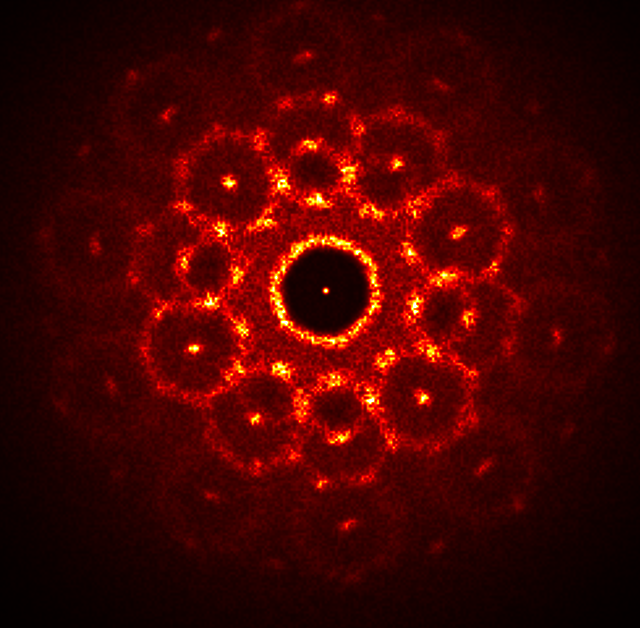
Give the GLSL for this pattern, as a Shadertoy shader.

```glsl
const float STEP = 0.6283185;     // a tenth of a turn
const float FIRST_AXIS = 0.419;
const vec2 CENTER = vec2(0.5092, 0.5371);

float hash(vec2 cell) {
    vec3 v = fract(vec3(cell.xyx) * 0.1031);
    v += dot(v, v.yzx + 33.33);
    return fract((v.x + v.y) * v.z);
}

float valueNoise(vec2 p) {
    vec2 cell = floor(p), f = fract(p);
    f = f * f * (3.0 - 2.0 * f);
    float low = mix(hash(cell), hash(cell + vec2(1, 0)), f.x);
    float high = mix(hash(cell + vec2(0, 1)), hash(cell + vec2(1, 1)), f.x);
    return mix(low, high, f.y);
}

float bell(float x, float width) {
    return exp(-x * x / (width * width));
}

vec2 axis(int k, float turn) {
    float drift[5] = float[5](-0.005, 0.022, -0.008, 0.0, 0.012);
    float a = FIRST_AXIS + STEP * float(k) + drift[k % 5] + turn;
    return vec2(cos(a), sin(a));
}

// Ten soft spots on a circle; size is (radial, tangential)
float spots(vec2 p, float radius, float turn, vec2 size, float strength[5]) {
    float sum = 0.0;
    for (int k = 0; k < 10; k++) {
        vec2 d = axis(k, turn);
        vec2 q = vec2(dot(p, d) - radius, dot(p, vec2(-d.y, d.x))) / size;
        sum += strength[k % 5] * exp(-dot(q, q));
    }
    return sum;
}

// Ten overlapping hoops, each centered on an axis
float hoops(vec2 p, float radius, float hoopRadius, float width, float strength[5]) {
    float sum = 0.0;
    for (int k = 0; k < 10; k++) {
        float d = length(p - radius * axis(k, 0.0)) - hoopRadius;
        sum += strength[k % 5] * bell(d, width);
    }
    return sum;
}

// Black, red, orange, yellow, white
vec3 heatColor(float heat) {
    return clamp(vec3(heat, heat - 1.0, (heat - 2.0) * 1.5), 0.0, 1.0);
}

void mainImage(out vec4 fragColor, in vec2 fragCoord) {
    vec2 p = fragCoord / iResolution.y;
    p -= vec2(CENTER.x * iResolution.x / iResolution.y, CENTER.y);
    float r = length(p);

    // Odd sines bend the lattice while keeping its half-turn symmetry
    vec2 w = p + 0.0022 * sin(p.yx * vec2(95.0, 83.0))
               + 0.0014 * sin(p.yx * 211.0 + p * 130.0);
    float clumps = valueNoise(p * 75.0 + 40.0);

    // Broad glow and the hoop lattice
    float heat = 0.40 * exp(-pow(r / 0.46, 2.6));
    heat += 0.13 * bell(r - 0.125, 0.05);
    float lattice = hoops(w, 0.230, 0.077, 0.012, float[5](0.24, 0.2, 0.14, 0.26, 0.14));
    lattice += hoops(w, 0.186, 0.046, 0.012, float[5](0.0, 0.12, 0.22, 0.0, 0.22));
    lattice += hoops(w, 0.375, 0.078, 0.018, float[5](0.05, 0.05, 0.06, 0.06, 0.06));
    heat += lattice * (0.5 + clumps);

    // Dim hollows inside the lattice
    heat += spots(w, 0.186, 0.0, vec2(0.026, 0.028),
                  float[5](-0.08, -0.12, -0.16, -0.08, -0.16));

    // Shells of spots, from the inside outward
    heat += spots(w, 0.143, 0.0, vec2(0.011, 0.014),
                  float[5](1.2, 1.0, 1.2, 1.2, 1.2));
    heat += spots(w, 0.192, 0.5 * STEP, vec2(0.018, 0.012),
                  float[5](0.45, 0.85, 0.8, 0.8, 0.75));
    heat += spots(p, 0.230, 0.0, vec2(0.011, 0.008),
                  float[5](1.5, 1.3, 0.4, 1.4, 0.4));
    heat += spots(w, 0.233, 0.0, vec2(0.010, 0.017),
                  float[5](0.1, 0.1, 0.8, 0.2, 0.7));
    heat += spots(w, 0.267, 0.5 * STEP, vec2(0.012, 0.011),
                  float[5](0.15, 0.55, 0.4, 0.45, 0.65));
    heat += spots(w, 0.309, -0.12, vec2(0.009),
                  float[5](0.2, 0.1, 0.8, 0.2, 0.25));
    heat += spots(w, 0.308, 0.12, vec2(0.010, 0.013),
                  float[5](0.2, 0.3, 0.35, 0.2, 0.25));
    heat += spots(w, 0.375, 0.0, vec2(0.008, 0.015),
                  float[5](0.35, 0.35, 0.6, 0.55, 0.5));
    heat += spots(w, 0.443, 0.5 * STEP, vec2(0.009, 0.014),
                  float[5](0.1, 0.13, 0.22, 0.17, 0.1));
    heat += spots(w, 0.457, 0.0, vec2(0.010, 0.013),
                  float[5](0.1, 0.1, 0.13, 0.2, 0.1));

    // Bright inner ring around a dark disk
    float ringRadius = length(mix(p, w, 0.5));
    heat += (0.9 + 0.6 * clumps) * bell(ringRadius - 0.080, 0.009);
    heat = mix(0.09, heat, smoothstep(0.056, 0.076, ringRadius));

    // Speckle, stronger where it is bright
    float grain = 0.7 * valueNoise(p * 240.0 + 700.0)
                + 0.3 * valueNoise(p.yx * 120.0 + 300.0);
    heat *= exp2(mix(1.1, 2.6, smoothstep(0.25, 0.9, heat)) * (grain - 0.5));

    // Central point
    heat += 2.8 * bell(r, 0.0042);

    fragColor = vec4(heatColor(heat), 1.0);
}
```
